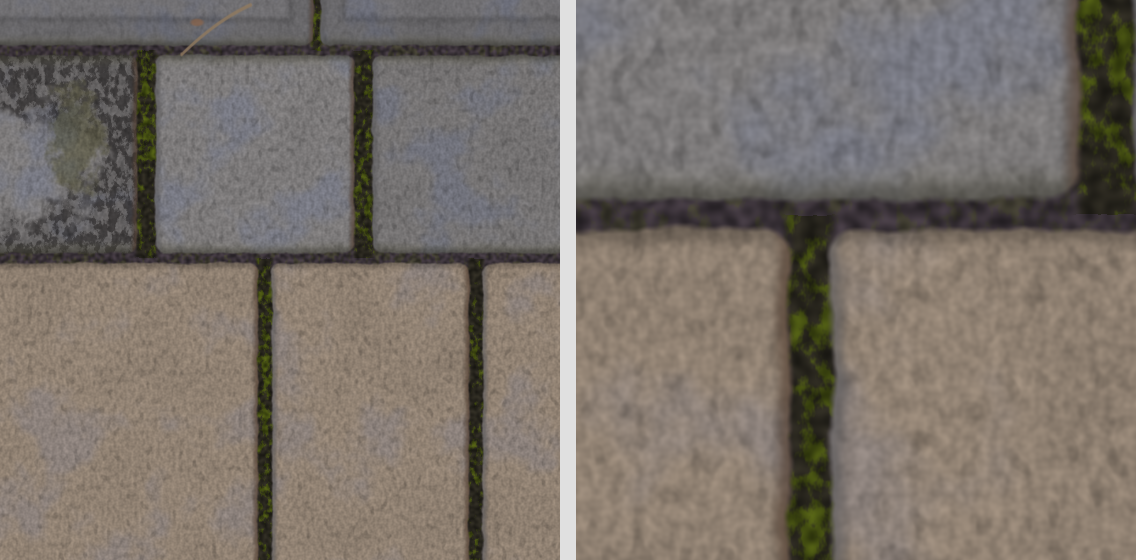
Left, the full canvas; right, a detail of the centre.
A WebGL 2 fragment shader for this texture:

```glsl
#version 300 es
precision highp float;
// Worn paving in three courses: bevelled kerb slabs, grey setts and tan setts.
// Each course repeats its upright joints at a pitch; gradient noise roughens
// the edges, grains the stone, grows moss in the joints and lichen on one sett.
uniform vec2 u_resolution;
out vec4 outColor;

// Layout, in canvas units; vec3 values run bottom, middle, top course.
const float LOW_JOINT = 0.539, HIGH_JOINT = 0.910;
const vec3 FIRST_JOINT = vec3(0.473, 0.261, 0.566);
const vec3 JOINT_PITCH = vec3(0.377, 0.388, 2.0);
const vec3 JOINT_HALF = vec3(0.0125, 0.0165, 0.0065);
const float BED_HALF = 0.009, CORNER = 0.016;
const float WOBBLE = 0.0045, GRAIN = 0.11;

const vec3 TAN = vec3(0.575, 0.515, 0.455);
const vec3 GREY = vec3(0.495, 0.485, 0.485);
const vec3 KERB = vec3(0.425, 0.420, 0.430);
const vec3 SOIL = vec3(0.150, 0.140, 0.110);
const vec3 BED = vec3(0.220, 0.190, 0.215);
const vec3 MOSS = vec3(0.265, 0.310, 0.060);
const vec3 RUST = vec3(0.370, 0.280, 0.220);
const vec3 LICHEN = vec3(0.235, 0.225, 0.225);
const vec3 ALGAE = vec3(0.370, 0.360, 0.280);
const vec3 STRAW = vec3(0.570, 0.480, 0.370);

vec2 hashGradient(vec2 cell) {
  vec3 h = fract(cell.xyx * vec3(0.1031, 0.1030, 0.0973));
  h += dot(h, h.yzx + 33.33);
  float angle = 6.28318 * fract((h.x + h.y) * h.z);
  return vec2(cos(angle), sin(angle));
}

float gradientNoise(vec2 p) {
  vec2 i = floor(p), f = fract(p), u = f * f * f * (f * (f * 6.0 - 15.0) + 10.0);
  vec2 e = vec2(0.0, 1.0);
  float low = mix(dot(hashGradient(i), f), dot(hashGradient(i + e.yx), f - e.yx), u.x);
  float high = mix(dot(hashGradient(i + e), f - e), dot(hashGradient(i + 1.0), f - 1.0), u.x);
  return 1.4 * mix(low, high, u.y);
}

float fbm(vec2 p) {
  float sum = 0.0, gain = 0.55;
  for (int i = 0; i < 4; i++) {
    sum += gain * gradientNoise(p);
    p = mat2(1.6, 1.2, -1.2, 1.6) * p + 7.3;
    gain *= 0.55;
  }
  return sum;
}

// Lichen crust around a cleaner patch, with a brownish green blotch.
vec3 addLichen(vec3 stone, vec2 p) {
  float clean = length((p - vec2(0.03, 0.70)) / vec2(0.13, 0.10));
  float crust = smoothstep(0.75, 1.25, clean + 0.7 * fbm(p * 16.0));
  float specks = smoothstep(-0.12, 0.22, fbm(p * vec2(62.0, 48.0)) + 0.08);
  stone = mix(stone, LICHEN, crust * mix(0.35, 0.95, specks));
  float blotch = length((p - vec2(0.135, 0.75)) / vec2(0.06, 0.10)) + 0.8 * fbm(p * 22.0);
  return mix(stone, ALGAE, 0.75 * (1.0 - smoothstep(0.55, 1.0, blotch)));
}

// Sunken border of a kerb slab; offset is measured from its upright joint.
vec3 addBevel(vec3 stone, float offset, float y) {
  float inset = min(y - 0.966, abs(offset) - 0.048);
  float crease = exp(-pow(inset / 0.006, 2.0));
  stone *= mix(0.98, 1.05, smoothstep(-0.006, 0.006, inset));
  return stone * (1.0 - 0.13 * crease);
}

void main() {
  vec2 uv = gl_FragCoord.xy / u_resolution;
  float pixel = 1.0 / min(u_resolution.x, u_resolution.y);
  vec2 p = uv + WOBBLE * vec2(fbm(uv * 24.0), fbm(uv * 24.0 + 31.0));

  // Course, nearest upright joint and stone number.
  int course = int(p.y > LOW_JOINT) + int(p.y > HIGH_JOINT);
  float offset = 9.0, stoneId = 0.0;
  for (int i = 0; i < 2; i++) {
    float d = p.x - FIRST_JOINT[course] - float(i) * JOINT_PITCH[course];
    if (abs(d) < abs(offset)) offset = d;
    stoneId += step(0.0, d);
  }
  float bedGap = min(abs(p.y - LOW_JOINT), abs(p.y - HIGH_JOINT)) - BED_HALF;
  float sideGap = abs(offset) - JOINT_HALF[course];
  float edge = CORNER - length(max(CORNER - vec2(sideGap, bedGap), 0.0))
             + max(min(sideGap, bedGap) - CORNER, 0.0);

  // Stone faces.
  vec3 stone = course == 0 ? TAN : course == 1 ? GREY : KERB;
  if (course == 1) stone *= 1.0 - 0.06 * step(1.5, stoneId);
  if (course == 1 && stoneId < 0.5) stone = addLichen(stone, uv);
  if (course == 2) stone = addBevel(stone, offset, p.y);
  float fine = gradientNoise(uv * vec2(150.0, 95.0)) + 0.6 * gradientNoise(uv * 230.0);
  float pits = smoothstep(0.15, 0.6, gradientNoise(uv * vec2(85.0, 58.0) + 5.0));
  float stains = fbm(uv * 7.0 + 11.0);
  float rough = course == 2 ? 0.6 : 1.0;
  stone *= 1.0 + rough * GRAIN * (fine - 0.9 * pits) + 0.10 * stains;
  stone = mix(stone, stone * vec3(0.92, 0.95, 1.03), smoothstep(0.0, 0.4, stains));

  // Worn rims: rust left of joints, cool shade on the right, algae at the foot.
  float rim = 1.0 - smoothstep(0.0, 0.014, edge);
  float sideRim = 1.0 - smoothstep(0.0, 0.012, sideGap);
  float foot = (1.0 - smoothstep(0.0, 0.025, bedGap)) * float(course > 0 && p.y > LOW_JOINT);
  stone = mix(stone, ALGAE, 0.35 * foot);
  stone *= 1.0 - 0.22 * rim;
  stone = mix(stone, offset < 0.0 ? RUST : KERB, sideRim * 0.6);

  // Joints: purple bed shade and soil, both with clumps of moss.
  float upright = 1.0 - smoothstep(-0.004, 0.006, sideGap);
  float clumps = fbm(uv * vec2(75.0, 52.0)) + 0.35 * gradientNoise(uv * 9.0 + 3.0);
  float moss = smoothstep(-0.08, 0.35, clumps) * mix(0.25, 0.9, upright);
  vec3 joint = mix(mix(BED, SOIL, upright), MOSS, moss);
  joint *= 1.0 + 0.45 * gradientNoise(uv * 115.0);
  float blur = max(0.0025, pixel);
  vec3 color = mix(joint, stone, smoothstep(-blur, blur, edge));

  // A dry bent stalk and a fallen fleck.
  float along = clamp((uv.x - 0.325) / 0.122, 0.0, 1.0);
  float bend = 0.903 + 0.088 * along - 0.032 * along * (along - 1.0);
  float stalk = length(vec2(uv.x - 0.325 - 0.122 * along, (uv.y - bend) * 0.84));
  color = mix(color, STRAW, 0.8 * (1.0 - smoothstep(0.001, 0.003 + pixel, stalk)));
  float fleck = length((uv - vec2(0.352, 0.960)) / vec2(0.014, 0.008));
  color = mix(color, STRAW * vec3(0.95, 0.8, 0.75), 0.7 * (1.0 - smoothstep(0.5, 1.1, fleck)));
  outColor = vec4(color, 1.0);
}
```
